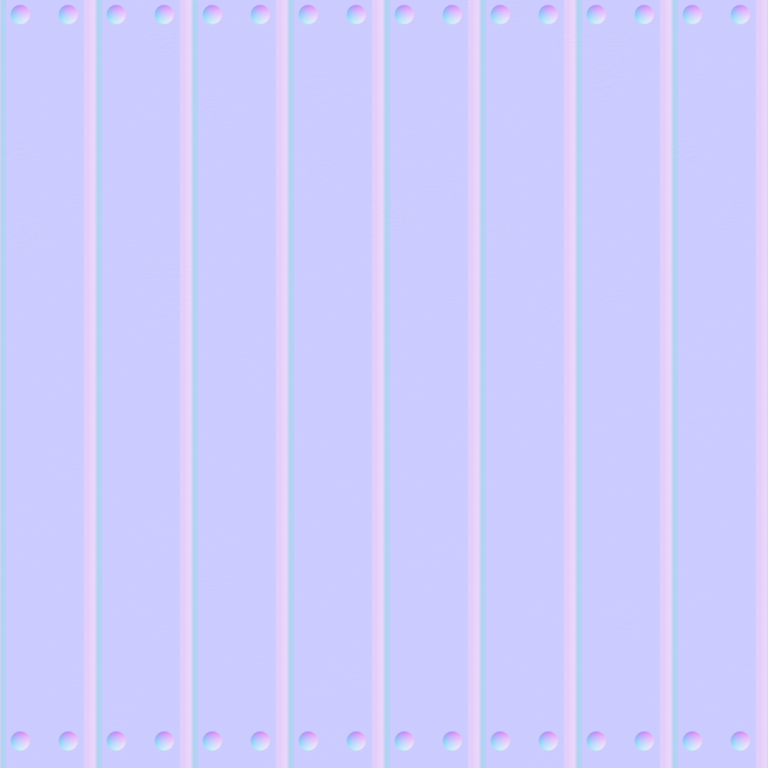
A WebGL 2 fragment shader for this texture map:

```glsl
#version 300 es
precision highp float;

uniform vec2 u_resolution;
out vec4 fragColor;

const float PLANKS = 8.0;
const vec3 FLAT_COLOR = vec3(0.797, 0.797, 1.0);
const vec3 LEFT_BEVEL = vec3(0.70, 0.83, 0.95);
const vec3 RIGHT_BEVEL_OUTER = vec3(0.89, 0.81, 0.98);
const vec3 RIGHT_BEVEL_INNER = vec3(0.914, 0.84, 0.98);

// Widths across one plank, as fractions of its width
const float LEFT_WIDTH = 0.064;
const float RIGHT_START = 0.875;
const float RIGHT_STEP = 0.94;
const float EDGE_SOFTNESS = 0.010;

// Rivets, in canvas units
const float RIVET_RADIUS = 0.0124;
const float RIVET_OFFSET = 0.2115;
const float RIVET_SLOPE = 0.74;
const float RIVET_BOTTOM = 0.0352;
const float RIVET_TOP = 0.9811;

// Surface wear
const vec2 GRAIN_CELLS = vec2(110.0, 230.0);
const vec2 PATCH_CELLS = vec2(9.0, 11.0);
const float GRAIN_TILT = 0.022;
const float PATCH_TILT = 0.085;
const float ENCODE_GAMMA = 0.325;

vec2 hash2(vec2 p) {
  vec3 q = fract(p.xyx * vec3(0.1031, 0.1030, 0.0973));
  q += dot(q, q.yzx + 33.33);
  return fract((q.xx + q.yz) * q.zy);
}

// Distance to the nearest scattered point, wrapping at the canvas edges
float cellular(vec2 uv, vec2 cells) {
  vec2 p = uv * cells;
  vec2 base = floor(p);
  float nearest = 2.0;
  for (int j = -1; j <= 1; j++) {
    for (int i = -1; i <= 1; i++) {
      vec2 cell = base + vec2(i, j);
      vec2 point = cell + hash2(mod(cell, cells));
      nearest = min(nearest, distance(p, point));
    }
  }
  return nearest;
}

// Slope of the fine grain, stronger inside sparse worn patches
vec2 wearTilt(vec2 uv) {
  vec2 stepSize = 0.35 / GRAIN_CELLS;
  float height = cellular(uv, GRAIN_CELLS);
  float dx = cellular(uv + vec2(stepSize.x, 0.0), GRAIN_CELLS) - height;
  float dy = cellular(uv + vec2(0.0, stepSize.y), GRAIN_CELLS) - height;
  float worn = 1.0 - smoothstep(0.05, 0.38, cellular(uv, PATCH_CELLS));
  worn *= 0.5 + 0.5 * sin(6.2832 * (2.0 * uv.x + 3.0 * uv.y));
  worn *= mix(0.3, 1.0, smoothstep(0.45, 0.75, uv.y));
  return vec2(dx, dy) * (GRAIN_TILT + PATCH_TILT * worn);
}

// Green grows downward, red grows to the right
vec3 encodeNormal(vec2 tilt) {
  vec3 normal = vec3(tilt.x, -tilt.y, sqrt(max(1.0 - dot(tilt, tilt), 0.0)));
  return pow(0.5 + 0.5 * normal, vec3(ENCODE_GAMMA));
}

// Plank face with a bevel on either side
vec3 plankColor(float x, float soft) {
  vec3 color = mix(LEFT_BEVEL, FLAT_COLOR,
                   smoothstep(LEFT_WIDTH - soft, LEFT_WIDTH + soft, x));
  vec3 rightBevel = mix(RIGHT_BEVEL_OUTER, RIGHT_BEVEL_INNER,
                        smoothstep(RIGHT_STEP - 0.03, RIGHT_STEP + 0.03, x));
  color = mix(color, rightBevel,
              smoothstep(RIGHT_START - soft, RIGHT_START + soft, x));
  // Blend across the seam between neighbours
  float seam = min(x, 1.0 - x);
  vec3 seamColor = mix(LEFT_BEVEL, RIGHT_BEVEL_INNER, 0.5);
  return mix(seamColor, color, smoothstep(0.0, 1.5 * soft, seam));
}

void main() {
  vec2 uv = gl_FragCoord.xy / u_resolution;
  float pixel = 1.0 / min(u_resolution.x, u_resolution.y);
  float x = fract(uv.x * PLANKS);
  vec3 color = plankColor(x, max(EDGE_SOFTNESS, 0.6 * PLANKS * pixel));

  // Domed rivets, two per plank in each row
  float rivetX = fract(2.0 * (x - RIVET_OFFSET) + 0.5) - 0.5;
  for (int row = 0; row < 2; row++) {
    float rowY = row == 0 ? RIVET_BOTTOM : RIVET_TOP;
    vec2 offset = vec2(rivetX / (2.0 * PLANKS), uv.y - rowY);
    float radius = length(offset);
    vec2 tilt = RIVET_SLOPE * offset / max(RIVET_RADIUS, radius);
    float cover = 1.0 - smoothstep(-pixel, pixel, radius - RIVET_RADIUS);
    color = mix(color, encodeNormal(tilt), cover);
  }

  color += encodeNormal(wearTilt(uv)) - encodeNormal(vec2(0.0));
  fragColor = vec4(clamp(color, 0.0, 1.0), 1.0);
}
```
